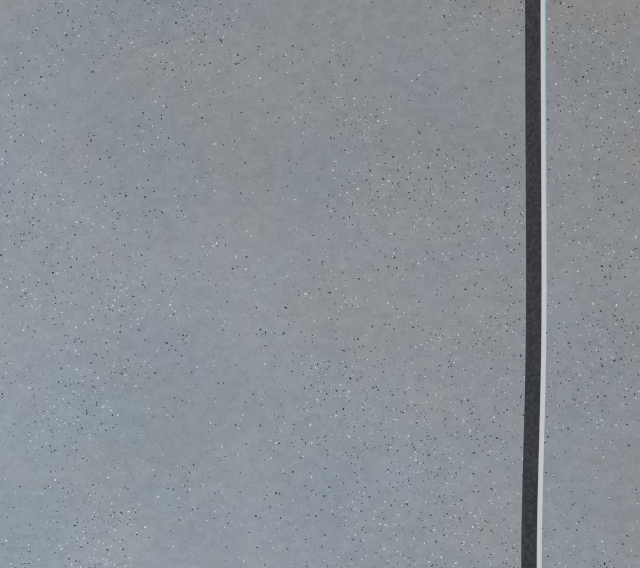
Write a Shadertoy shader that draws this texture.

```glsl
// Speckled blue-grey stone panels split by a dark vertical groove with a bright lip.

float hash(vec2 p) {
    vec3 q = fract(vec3(p.xyx) * 0.1031);
    q += dot(q, q.yzx + 33.33);
    return fract((q.x + q.y) * q.z);
}

float valueNoise(vec2 p) {
    vec2 i = floor(p), f = fract(p);
    f = f * f * (3.0 - 2.0 * f);
    float low = mix(hash(i), hash(i + vec2(1, 0)), f.x);
    float high = mix(hash(i + vec2(0, 1)), hash(i + vec2(1, 1)), f.x);
    return mix(low, high, f.y);
}

float fbm(vec2 p) {
    float sum = 0.0, amp = 0.5;
    for (int i = 0; i < 4; i++) {
        sum += amp * valueNoise(p);
        p = mat2(0.8, 0.6, -0.6, 0.8) * p * 2.03 + 7.1;
        amp *= 0.5;
    }
    return sum;
}

// One jittered, tilted chip per occupied cell; chance is the occupied share.
float chips(vec2 p, float chance, float seed) {
    vec2 id = floor(p) + seed;
    vec2 centre = 0.3 + 0.4 * vec2(hash(id + 3.7), hash(id + 11.3));
    vec2 d = fract(p) - centre;
    float tilt = 6.28 * hash(id + 23.9);
    d = mat2(cos(tilt), sin(tilt), -sin(tilt), cos(tilt)) * d;
    float size = mix(0.13, 0.26, hash(id + 31.1));
    float shape = 1.0 - smoothstep(0.35, 1.0, length(d * vec2(1.0, 1.5)) / size);
    return shape * step(hash(id), chance) * mix(0.3, 1.0, hash(id + 47.3));
}

void mainImage(out vec4 fragColor, in vec2 fragCoord) {
    vec2 uv = fragCoord / iResolution.xy;
    vec2 p = fragCoord / iResolution.y;

    // Broad light: cool at lower left, neutral at upper right
    float cool = clamp(0.5 + 0.55 * (0.55 - uv.y) + 0.6 * (0.42 - uv.x), 0.0, 1.0);
    vec3 color = mix(vec3(0.522, 0.532, 0.542), vec3(0.564, 0.606, 0.642), cool);
    color += vec3(0.05, 0.04, 0.045) * (fbm(p * 4.0) - 0.47);
    color += vec3(0.03, 0.005, -0.025) * (fbm(p * 7.0 + 19.0) - 0.47);

    // Fine mottling and grain
    color += 0.055 * (fbm(p * vec2(65.0, 90.0)) - 0.47);
    color += 0.03 * (valueNoise(p * 300.0) - 0.5);

    // Chips gather in loose drifts, thinnest just left of centre
    float gap = exp(-pow((uv.x - 0.40) / 0.075, 2.0));
    float drift = smoothstep(0.28, 0.68, fbm(p * 6.0 + 4.0)) * (1.0 - 0.65 * gap);
    for (int i = 0; i < 3; i++) {
        float k = float(i);
        float a = 0.4 + 0.9 * k;
        vec2 q = mat2(cos(a), sin(a), -sin(a), cos(a)) * p * (72.0 + 17.0 * k) + 200.0;
        color -= 0.27 * chips(q, 0.03 + 0.17 * drift, 17.0 * k);
        color += 0.21 * chips(q + 0.47, 0.02 + 0.14 * drift, 61.0 + 17.0 * k);
    }

    // Groove and lip, bending slightly left toward the bottom
    float x = uv.x + 0.0060 * pow(1.0 - smoothstep(0.0, 0.5, uv.y), 1.3);
    x -= 0.0015 * (1.0 - smoothstep(0.0, 0.5, abs(uv.y - 0.5)));
    float blur = max(0.0012, 0.7 / iResolution.x);
    float groove = smoothstep(-blur, blur, x - 0.8205) * smoothstep(-blur, blur, 0.8445 - x);
    float lip = smoothstep(-blur, blur, x - 0.8450) * smoothstep(-blur, blur, 0.8525 - x);
    vec3 grooveColor = vec3(0.225, 0.232, 0.242) + 0.07 * (valueNoise(p * 230.0) - 0.5);
    color = mix(color, grooveColor, groove);

    // Lip turns from pale grey to a cyan fringe near the top right
    float fringe = smoothstep(0.848, 0.853, x) * smoothstep(0.4, 0.85, uv.y);
    vec3 lipColor = mix(vec3(0.76, 0.77, 0.78), vec3(0.60, 0.75, 0.80), fringe);
    color = mix(color, lipColor, lip);

    fragColor = vec4(clamp(color, 0.0, 1.0), 1.0);
}
```
